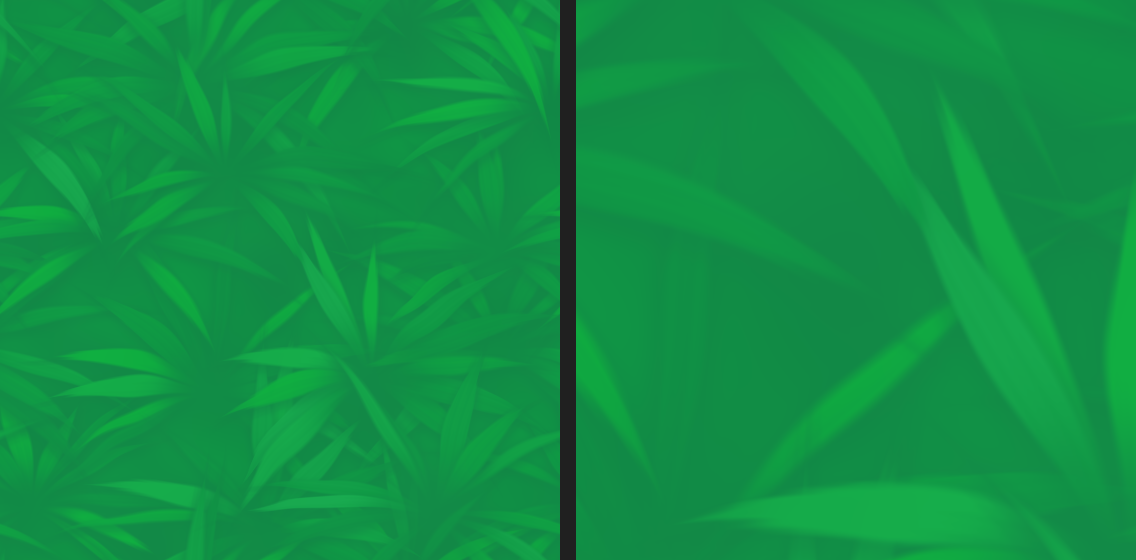
Left, the full canvas; right, a detail of the centre.
A three.js fragment shader for this pattern:

```glsl
// Painted jungle foliage: tufts of broad, drooping leaf blades in close greens.
// Tufts sit on a jittered, wrapping grid; each fans out curved tapering blades
// laid back to front with soft shadows, bristle streaks and fading roots.
varying vec2 vUv;

const float TAU = 6.2831853;
const vec2 GRID = vec2(3.0, 4.0);
const int TUFTS = 12;
const int BLADES = 12;

const vec3 SHADE = vec3(0.07, 0.53, 0.275);
const vec3 MIDDLE = vec3(0.06, 0.605, 0.27);
const vec3 BRIGHT = vec3(0.06, 0.69, 0.25);
const vec3 PALE = vec3(0.10, 0.675, 0.315);

vec4 hash4(float n) {
  return fract(sin(n * vec4(12.99, 78.23, 39.35, 93.99) + 1.7) * 43758.5);
}

// Layered sines with whole frequencies, so the result wraps; about -1 to 1.
float waves(vec2 p, float phase) {
  float a = sin(TAU * (2.0 * p.x + p.y) + phase);
  float b = sin(TAU * (3.0 * p.y - 2.0 * p.x) + 1.9 * phase + a);
  float c = sin(TAU * (5.0 * p.x + 4.0 * p.y) + 2.7 * phase + b);
  return 0.4 * a + 0.35 * b + 0.25 * c;
}

vec3 leafColor(float tone, float pale) {
  vec3 light = mix(BRIGHT, PALE, pale);
  vec3 low = mix(SHADE, MIDDLE, clamp(tone * 2.0, 0.0, 1.0));
  return mix(low, light, clamp(tone * 2.0 - 1.0, 0.0, 1.0));
}

// Paints one blade over the base; d is the offset from the root.
vec3 paintBlade(vec3 base, vec2 d, float angle, float len, float halfWidth,
                float bend, float tone, float pale, float seed) {
  vec2 dir = vec2(cos(angle), sin(angle));
  float along = dot(d, dir);
  float t = along / len;
  if (t < 0.0 || t > 1.3) return base;

  // Signed distance across the parabolic centre line.
  float slope = 2.0 * bend * t;
  float across = dot(d, vec2(-dir.y, dir.x)) - bend * len * t * t;
  across /= sqrt(1.0 + slope * slope);

  // Bristles fray the tip and streak the body.
  float bristle = sin(across * 420.0 + seed) + 0.6 * sin(across * 910.0 + 5.0 * t + seed);
  float s = t + 0.025 * bristle * t;
  float width = halfWidth * (0.25 + 0.75 * smoothstep(0.0, 0.55, t)) * (1.0 - s * s * s);
  float rootFade = smoothstep(0.03, 0.4, t);

  // Soft shadow on the lower side, then the blade itself.
  float shadowEdge = width + 0.015 - abs(across + 0.008 * dir.x);
  float shadow = smoothstep(0.0, 0.026, shadowEdge) * rootFade;
  vec3 col = mix(base, SHADE, 0.6 * shadow);

  float softness = 0.004 + 0.006 * fract(seed * 0.37);
  float body = smoothstep(0.0, softness, width - abs(across)) * rootFade;
  float lit = tone * mix(0.55, 1.0, smoothstep(0.1, 0.55, t));
  lit += 0.025 * bristle + 0.10 * across / halfWidth * dir.x;
  lit -= 0.15 * smoothstep(0.7, 1.0, t);
  float cover = 0.92 - 0.3 * smoothstep(0.75, 1.0, t);
  return mix(col, leafColor(lit, pale), body * cover);
}

// Paints a fan of blades around one root.
vec3 paintTuft(vec3 base, vec2 d, float id, vec4 trait) {
  vec3 col = mix(base, SHADE, 0.5 * (1.0 - smoothstep(0.02, 0.15, length(d))));
  float size = mix(0.23, 0.35, trait.z);
  float count = float(BLADES);
  for (int k = 0; k < BLADES; k++) {
    float seed = id * 17.0 + float(k) + 3.0;
    vec4 h = hash4(seed);
    vec4 g = hash4(seed + 0.43);
    float slot = mod(float(k) * 5.0, count);
    float angle = mix(-0.65, 3.8, (slot + h.x) / count);
    float bend = -cos(angle) * mix(0.25, 0.52, h.y) + 0.2 * (g.x - 0.5);
    float len = size * mix(0.72, 1.1, h.z);
    float halfWidth = mix(0.015, 0.029, h.w) * mix(0.85, 1.1, trait.z);
    float tone = mix(0.25, 1.08, g.y) + 0.2 * (trait.w - 0.5);
    float pale = smoothstep(0.5, 0.9, 0.6 * g.z + 0.4 * trait.w);
    col = paintBlade(col, d, angle, len, halfWidth, bend, tone, pale, seed);
  }
  return col;
}

void main() {
  // A slight wrapping wobble gives the strokes a hand-drawn line.
  vec2 p = vUv + 0.007 * vec2(waves(vUv, 0.4), waves(vUv.yx, 2.3));

  // Dim undergrowth.
  vec3 col = leafColor(0.2 + 0.2 * waves(p, 1.1), 0.0);

  // Tufts in a shuffled order, each measured across the wrapped edges.
  for (int i = 0; i < TUFTS; i++) {
    float id = mod(float(i) * 5.0, float(TUFTS));
    vec4 trait = hash4(id + 0.71);
    vec2 cell = vec2(mod(id, GRID.x), floor(id / GRID.x));
    cell.x += 0.5 * mod(cell.y, 2.0);
    vec2 root = (cell + 0.15 + 0.7 * trait.xy) / GRID;
    vec2 d = fract(p - root + 0.5) - 0.5;
    col = paintTuft(col, d, id, trait);
  }

  // Broad washes of uneven paint.
  col += vec3(0.003, 0.010, 0.004) * waves(p, 4.2);
  gl_FragColor = vec4(col, 1.0);
}
```
